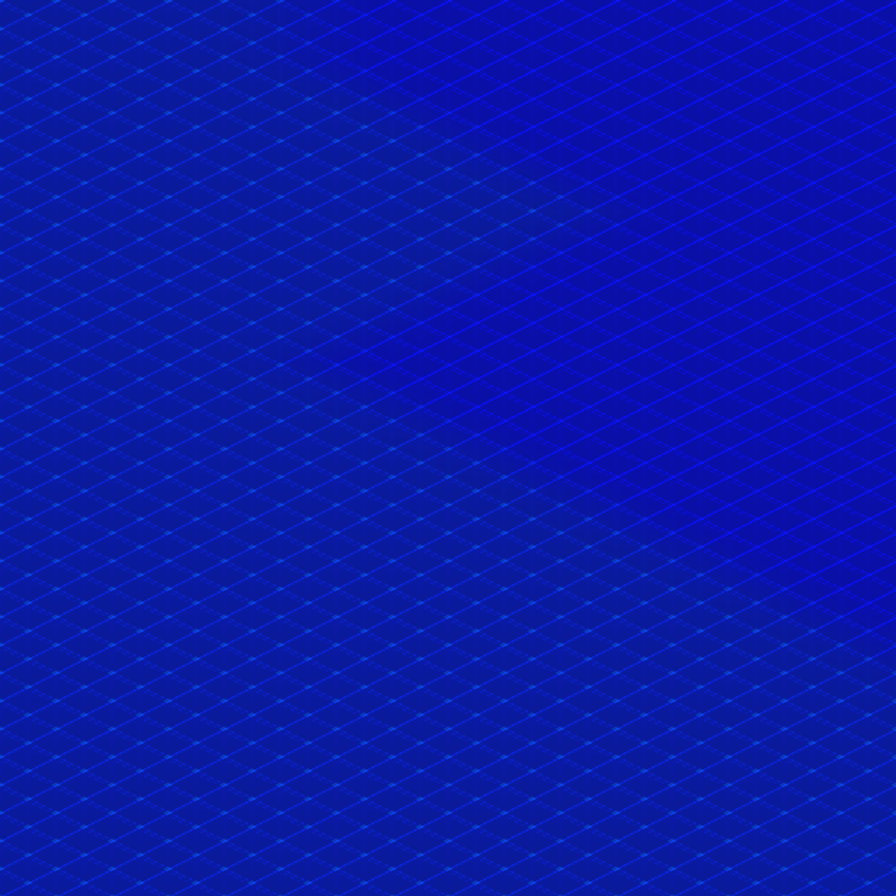
Reproduce this pattern procedurally as a three.js fragment shader.

```glsl
// Fine stepped two-to-one diamond lattice in deep blue, over broad soft-edged wedges of violet blue.
varying vec2 vUv;

float hash(vec2 p) {
  vec3 q = fract(vec3(p.xyx) * 0.1031);
  q += dot(q, q.yzx + 33.33);
  return fract((q.x + q.y) * q.z);
}

// Soft line along every integer value of t
float gridLine(float t, float halfWidth) {
  return 1.0 - smoothstep(0.35 * halfWidth, halfWidth, abs(fract(t + 0.5) - 0.5));
}

// Staircase of unit treads with softened risers
float stair(float t) {
  return floor(t + 0.5) - 0.5 + smoothstep(-0.2, 0.2, fract(t + 0.5) - 0.5);
}

// Two wedges opening to the right; the upper one runs off the top
float violetArea(vec2 p) {
  float run = 0.5 * (p.x - 0.345);
  float lower = run - abs(p.y - 0.597);
  float upper = run - max(0.93 - p.y, 0.0);
  return smoothstep(-0.045, 0.045, max(lower, upper));
}

void main() {
  // 16 diamonds across, 32 down, their edges climbing in 16 steps each
  vec2 p = vUv * vec2(16.0, 32.0);
  float stepX = stair(p.x * 16.0) / 16.0;
  float rise = stepX - p.y - 0.0625;
  float fall = stepX + p.y;
  vec2 diamond = vec2(p.x - p.y - 0.03, p.x + p.y + 0.03);
  vec2 local = fract(diamond);
  float violet = violetArea(vUv);

  // Ground, with a slight slope of tone inside each diamond
  vec3 ground = mix(vec3(0.04, 0.10, 0.615), vec3(0.04, 0.06, 0.655), violet);
  float tone = 0.5 * (local.y - local.x) + 0.2 * (hash(floor(diamond)) - 0.5);
  ground.b += tone * mix(0.06, 0.03, violet);

  // Strong rising lines, dashed falling lines, faint uprights through the crossings
  float dash = sin(p.x * 8.0 * 6.28318);
  float rising = gridLine(rise, 0.06) * (0.82 + 0.15 * dash);
  float falling = gridLine(fall, 0.06) * (0.45 + 0.28 * dash);
  float upright = gridLine(2.0 * p.x, 0.12) * 0.08;

  // Clusters of dots beneath the middle of each falling edge
  float middle = 1.0 - smoothstep(0.2, 0.36, abs(local.x - 0.5));
  float dots = gridLine(fall + 0.125, 0.06) * middle * (0.3 - 0.28 * dash);

  vec3 ink = mix(vec3(0.04, 0.14, 0.85), vec3(0.04, 0.06, 0.96), violet);
  float lines = max(max(rising, falling), max(dots, upright));
  vec3 color = mix(ground, ink, lines);

  // Glints where the lines cross
  float glint = gridLine(diamond.x, 0.12) * gridLine(diamond.y, 0.14);
  color += glint * mix(vec3(0.0, 0.12, 0.08), vec3(0.0, 0.01, 0.06), violet);

  gl_FragColor = vec4(color, 1.0);
}
```
